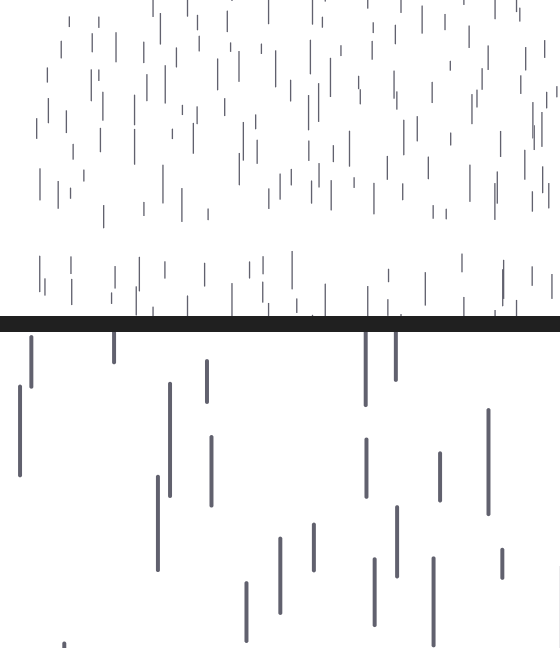
Top: the whole. Bottom: its middle third, enlarged.
Reproduce this pattern procedurally as a WebGL 1 fragment shader.

```glsl
precision highp float;

uniform vec2 u_resolution;

#define ROWS 10.0
#define JITTER 0.88
#define KEEP 0.96
#define MIN_LENGTH 0.025
#define MAX_LENGTH 0.120
#define STROKE_WIDTH 0.0042
#define LEFT_MARGIN 0.085
#define GAP_CENTER 0.24
#define GAP_HALF 0.03
#define INK vec3(0.38, 0.38, 0.43)
#define PAPER vec3(1.0)

float hash(vec2 p) {
    vec3 q = fract(vec3(p.xyx) * vec3(0.1031, 0.1030, 0.0973));
    q += dot(q, q.yzx + 33.33);
    return fract((q.x + q.y) * q.z);
}

// Distance to a vertical segment with round ends
float strokeDistance(vec2 p, float halfLength) {
    p.y -= clamp(p.y, -halfLength, halfLength);
    return length(p) - 0.5 * STROKE_WIDTH;
}

// Nearest stroke among the jittered cells around p
float rainDistance(vec2 p) {
    vec2 home = floor(p * ROWS);
    float nearest = 1.0;
    for (int j = -1; j <= 1; j++) {
        for (int i = -1; i <= 1; i++) {
            vec2 cell = home + vec2(float(i), float(j));
            // Rows wrap, so strokes continue across top and bottom
            vec2 id = vec2(cell.x, mod(cell.y, ROWS)) + 17.0;
            vec2 offset = vec2(hash(id), hash(id + 41.7)) - 0.5;
            vec2 center = (cell + 0.5 + JITTER * offset) / ROWS;
            float size = pow(hash(id + 83.1), 1.15);
            float halfLength = 0.5 * mix(MIN_LENGTH, MAX_LENGTH, size);

            // Leave the margin and the horizontal gap clear
            float gap = abs(center.y - GAP_CENTER) - GAP_HALF - halfLength;
            bool visible = hash(id + 127.3) < KEEP
                && center.x > LEFT_MARGIN && gap > 0.0;
            if (visible) {
                nearest = min(nearest, strokeDistance(p - center, halfLength));
            }
        }
    }
    return nearest;
}

void main() {
    vec2 p = gl_FragCoord.xy / u_resolution.y;
    float pixel = 1.0 / u_resolution.y;
    float coverage = clamp(0.5 - rainDistance(p) / pixel, 0.0, 1.0);
    gl_FragColor = vec4(mix(PAPER, INK, coverage), 1.0);
}
```
